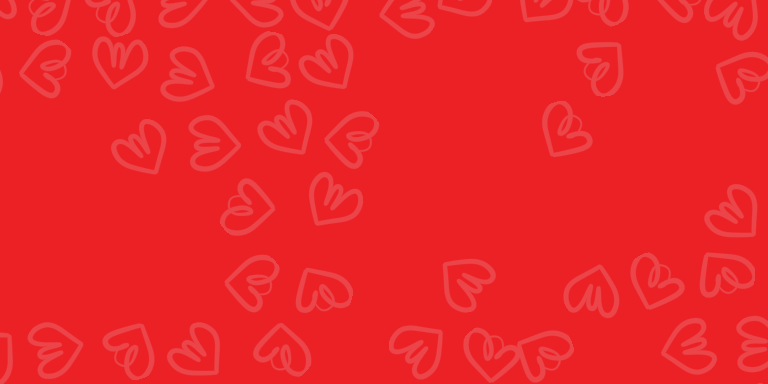
This pattern is drawn by a WebGL 2 fragment shader. Its source:

```glsl
#version 300 es
precision highp float;
precision highp int;

uniform vec2 u_resolution;
out vec4 fragColor;

const vec3 RED = vec3(0.92, 0.13, 0.15);
const vec3 ROSE = vec3(0.92, 0.27, 0.29);
const float CELL = 0.18;
const float HEART_SIZE = 0.060;
const float HEART_REACH = 1.45;
const int KNOTS = 15;
const int STEPS = 6;

// Brush paths with the heart tip at the bottom: x, y, half width
const vec3 PETAL_HEART[KNOTS] = vec3[KNOTS](
    vec3(-0.30, -1.30, 0.09), vec3(0.30, -0.75, 0.10), vec3(1.20, 0.00, 0.11),
    vec3(1.15, 0.75, 0.11), vec3(0.75, 1.15, 0.11), vec3(0.40, 0.80, 0.10),
    vec3(0.15, -0.45, 0.08), vec3(0.20, 0.80, 0.10), vec3(-0.25, 0.85, 0.11),
    vec3(-0.10, -0.45, 0.08), vec3(-0.40, 0.95, 0.10), vec3(-1.00, 1.00, 0.12),
    vec3(-1.10, 0.10, 0.11), vec3(-0.35, -0.75, 0.10), vec3(0.25, -1.30, 0.08));

const vec3 CURL_HEART[KNOTS] = vec3[KNOTS](
    vec3(0.30, -1.30, 0.08), vec3(-0.30, -0.75, 0.10), vec3(-1.20, 0.10, 0.12),
    vec3(-1.10, 1.15, 0.11), vec3(-0.30, 1.10, 0.11), vec3(0.05, 0.20, 0.10),
    vec3(-0.25, -0.25, 0.09), vec3(-0.40, 0.85, 0.05), vec3(0.40, 0.95, 0.04),
    vec3(0.50, 0.15, 0.04), vec3(0.05, -0.10, 0.09), vec3(0.75, 0.60, 0.12),
    vec3(1.30, 0.20, 0.12), vec3(0.45, -0.70, 0.11), vec3(-0.25, -1.30, 0.08));

// Integer hash giving three values in 0..1
vec3 hash3(vec2 cell, uint seed) {
    uvec3 v = uvec3(uvec2(ivec2(cell)), seed) * 1664525u + 1013904223u;
    v.x += v.y * v.z;
    v.y += v.z * v.x;
    v.z += v.x * v.y;
    v ^= v >> 16u;
    v.x += v.y * v.z;
    v.y += v.z * v.x;
    v.z += v.x * v.y;
    return vec3(v >> 8u) / 16777216.0;
}

mat2 rotation(float angle) {
    float c = cos(angle), s = sin(angle);
    return mat2(c, s, -s, c);
}

// Distance to a segment whose half width varies along its length
float taperedSegment(vec2 p, vec3 a, vec3 b) {
    vec2 pa = p - a.xy, ba = b.xy - a.xy;
    float t = clamp(dot(pa, ba) / max(dot(ba, ba), 1e-6), 0.0, 1.0);
    return length(pa - ba * t) - mix(a.z, b.z, t);
}

// Distance to a smooth quadratic spline guided by the knots
float brushStroke(vec2 p, vec3 knots[KNOTS]) {
    float d = 10.0;
    vec3 previous = 0.5 * (knots[0] + knots[1]);
    for (int k = 1; k < KNOTS - 1; k++) {
        vec3 start = 0.5 * (knots[k - 1] + knots[k]);
        vec3 end = 0.5 * (knots[k] + knots[k + 1]);
        for (int i = 1; i <= STEPS; i++) {
            float t = float(i) / float(STEPS);
            vec3 point = mix(mix(start, knots[k], t), mix(knots[k], end, t), t);
            d = min(d, taperedSegment(p, previous, point));
            previous = point;
        }
    }
    return d;
}

// Jittered rows of turned hearts, thinned out along the middle
float heartField(vec2 p) {
    float d = 1.0;
    for (int j = -1; j <= 1; j++) {
        float row = floor(p.y / CELL) + float(j);
        float shift = hash3(vec2(row, 7.0), 3u).x;
        for (int i = -1; i <= 1; i++) {
            vec2 cell = vec2(floor(p.x / CELL - shift) + float(i), row);
            vec3 place = hash3(cell, 11u);
            vec3 style = hash3(cell, 29u);
            vec2 jitter = (place.xy - 0.5) * 0.3;
            vec2 center = (cell + vec2(shift, 0.0) + 0.5 + jitter) * CELL;
            float edge = smoothstep(0.15, 0.45, abs(center.y - 0.5));
            vec2 q = (p - center) / HEART_SIZE;
            if (place.z > mix(0.52, 0.95, edge) || length(q) > HEART_REACH) continue;
            q = rotation(6.2832 * style.x) * q;
            float heart = style.y < 0.5 ? brushStroke(q, PETAL_HEART)
                                        : brushStroke(q, CURL_HEART);
            d = min(d, heart * HEART_SIZE);
        }
    }
    return d;
}

void main() {
    vec2 p = gl_FragCoord.xy / u_resolution.y;
    float blur = 0.8 / u_resolution.y;
    float ink = 1.0 - smoothstep(-blur, blur, heartField(p));
    fragColor = vec4(mix(RED, ROSE, ink), 1.0);
}
```
